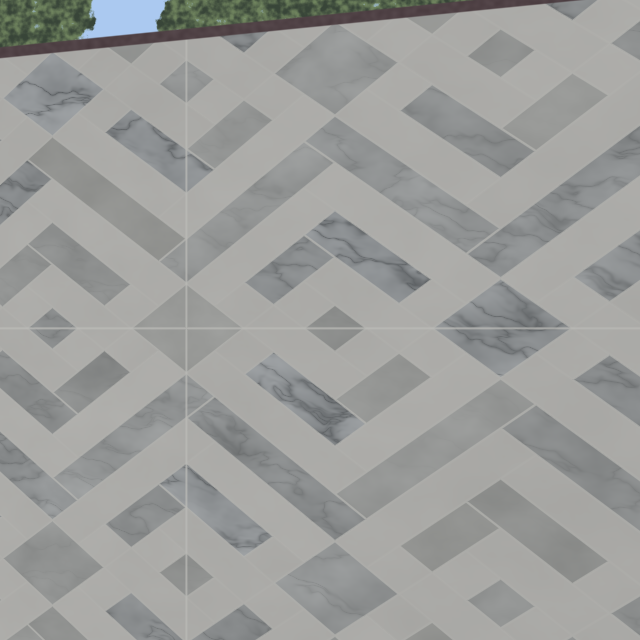
Reproduce this pattern procedurally as a Shadertoy shader.

```glsl
// A marble mosaic wall seen at a slight angle: nested diamonds and chevrons of grey
// and white bricks. Bricks are boxes on a wrapped lattice, with hashed tones and
// gradient noise veins; a brown coping, trees and sky close the top edge.

#define PALE vec3(0.672, 0.670, 0.658)
#define GREY vec3(0.575, 0.578, 0.567)
#define GROUT vec3(0.70, 0.70, 0.685)
#define COPING vec3(0.31, 0.255, 0.27)
#define SKY vec3(0.67, 0.79, 0.94)
#define VANISH vec2(0.5234, 0.513)  // centre of one small diamond, y down
#define SCALE_LEFT 0.359            // lattice height at the left edge
#define SCALE_SLOPE 0.0905          // growth of that height across the canvas
#define ASPECT 1.66
#define JOINT 0.028                 // half joint, in brick widths
#define VEINS 0.17

struct Stone { float edge; float grey; vec2 seed; };

float hash(vec2 p) {
    vec3 q = fract(vec3(p.xyx) * 0.1031);
    q += dot(q, q.yzx + 33.33);
    return fract((q.x + q.y) * q.z);
}

float gradNoise(vec2 p) {
    vec2 i = floor(p), f = fract(p), w = f * f * f * (f * (f * 6.0 - 15.0) + 10.0);
    float corner[4];
    for (int k = 0; k < 4; k++) {
        vec2 o = vec2(k & 1, k >> 1);
        float a = 6.2832 * hash(i + o);
        corner[k] = dot(vec2(cos(a), sin(a)), f - o);
    }
    return mix(mix(corner[0], corner[1], w.x), mix(corner[2], corner[3], w.x), w.y);
}

float fbm(vec2 p) {
    float sum = 0.0, amp = 0.6;
    for (int k = 0; k < 4; k++) {
        sum += amp * gradNoise(p);
        p = mat2(1.6, 1.2, -1.2, 1.6) * p + 7.3;
        amp *= 0.5;
    }
    return sum;
}

// Lattice coordinates to diagonal brick axes
vec2 toBrick(vec2 uv) { return 2.5 * uv.x + vec2(5.5, -5.5) * uv.y; }

// Keep the repeated brick that contains this point
void brick(vec2 uv, vec2 centre, vec2 size, float grey, vec2 kind, inout Stone s) {
    vec2 d = uv - vec2((centre.x + centre.y) / 5.0, (centre.x - centre.y) / 11.0);
    vec2 cell = round(d * 0.5);
    vec2 b = abs(toBrick(d - 2.0 * cell)) - 0.5 * size;
    float e = max(b.x, b.y);
    if (e < s.edge) s = Stone(e, grey, cell * 17.0 + centre * 3.7 + kind * 29.0 + 211.0);
}

Stone mosaic(vec2 uv) {
    Stone s = Stone(1e3, 0.0, vec2(0));
    for (int f = 0; f < 2; f++) {
        vec2 home = uv - float(f);
        vec2 mirrored = f == 0 ? home : home * vec2(-1, 1);
        brick(home, vec2(0), vec2(1), 1.0, vec2(f, 0), s);
        brick(home, vec2(2.5), vec2(2), 1.0, vec2(f, 0), s);
        for (float turn = -1.0; turn < 2.0; turn += 2.0) {
            vec2 q = home * turn, m = mirrored * turn, kind = vec2(f, turn);
            // Inner ring and short chevrons
            brick(q, vec2(0, 1), vec2(3, 1), 0.0, kind, s);
            brick(q, vec2(-1, 0), vec2(1), 0.0, kind, s);
            brick(q, vec2(-1, 2), vec2(3, 1), 1.0, kind, s);
            brick(q, vec2(-2, 0.5), vec2(1, 2), 1.0, kind, s);
            brick(q, vec2(1, 2), vec2(1), 0.0, kind, s);
            brick(q, vec2(2, 1), vec2(1), 0.0, kind, s);
            // Outer pale band and long grey chevrons
            brick(m, vec2(-1, 3), vec2(5, 1), 0.0, kind, s);
            brick(m, vec2(-3, 0.5), vec2(1, 4), 0.0, kind, s);
            if (f == 0) {
                brick(m, vec2(-2, 4), vec2(5, 1), 1.0, kind, s);
                brick(m, vec2(-4, 1), vec2(1, 5), 1.0, kind, s);
            }
        }
    }
    return s;
}

vec3 marble(Stone s, vec2 uv) {
    float tone = hash(s.seed), strength = hash(s.seed + 5.7);
    vec2 p = uv * vec2(2.5, 5.5) + s.seed * 1.37;
    float cloud = fbm(p * 0.9);
    vec2 grain = vec2(p.x * 0.35 + p.y * 0.5, p.y * 1.1 - p.x * 0.5);
    float vein = exp(-22.0 * abs(fbm(grain * 1.1 + cloud * 0.6)));
    vec3 pale = PALE + 0.012 * (tone - 0.5) + 0.018 * cloud;
    vec3 grey = GREY + 0.05 * (tone - 0.5) + strength * vec3(-0.012, 0.0, 0.022);
    grey += (0.05 + 0.11 * strength) * cloud - VEINS * strength * strength * vein;
    return mix(pale, grey, s.grey);
}

vec3 background(vec2 p) {
    float leaf = fbm(p * 45.0), fine = gradNoise(p * 130.0);
    float gap = 0.055 - abs(p.x - 0.197 + 0.35 * (p.y - 0.03)) + 0.03 * leaf;
    vec3 tree = mix(vec3(0.22, 0.27, 0.22), vec3(0.44, 0.52, 0.37), smoothstep(-0.35, 0.4, leaf + 0.4 * fine));
    float sky = max(smoothstep(-0.004, 0.004, gap), 0.6 * smoothstep(0.25, 0.4, leaf));
    return mix(tree, SKY, sky);
}

void mainImage(out vec4 fragColor, in vec2 fragCoord) {
    vec2 p = fragCoord / iResolution.xy;
    p.y = 1.0 - p.y;
    float px = 1.0 / iResolution.y, scale = SCALE_LEFT + SCALE_SLOPE * p.x;
    vec2 uv = (p - VANISH) * vec2(ASPECT, 1) / scale;
    Stone s = mosaic(uv);
    float aa = 5.0 * px / scale;
    float joint = smoothstep(-JOINT - aa, -JOINT + aa, s.edge);
    vec3 col = mix(marble(s, uv), GROUT, joint * mix(0.3, 0.8, s.grey));
    // Long joints between sheets
    vec2 seam = abs(vec2((uv.x + 1.0) * scale / ASPECT, p.y - VANISH.y));
    vec2 line = 1.0 - smoothstep(0.0016 - px, 0.0016 + px, seam);
    col = mix(col, vec3(0.73, 0.73, 0.715), 0.75 * max(line.x, line.y));
    // Soft uneven light, then the coping and the view beyond
    col *= 1.0 + 0.025 * gradNoise(p * 2.3 + 4.0) + 0.025 * (0.4 - p.x) * p.y;
    float top = p.y - 0.091 + 0.1 * p.x;
    col = mix(COPING + 0.04 * gradNoise(p * 90.0), col, smoothstep(-px, px, top));
    col = mix(background(p), col, smoothstep(-px, px, top + 0.017));
    fragColor = vec4(col, 1.0);
}
```
